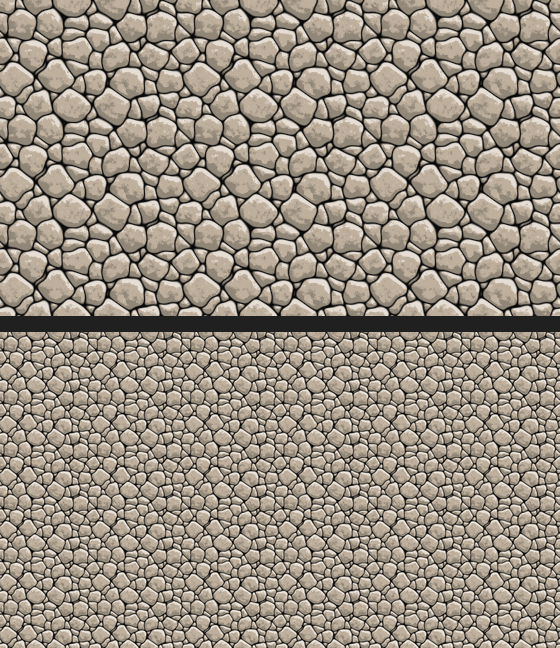
Top: one tile. Bottom: repeated 2 by 2.
Reproduce this texture procedurally as a Shadertoy shader.

```glsl
// Draws a seamless wall of rounded beige field stones with dark joints.
#define REPEATS 3.0
#define CELLS vec2(5.0, 4.0)
#define JITTER 0.44
#define JOINT 0.062
#define ROUNDING 0.036
#define MOTTLE 1.15
#define SEED 5.0
#define LIGHT_DIR vec2(0.35, 0.94)
#define GAP_COLOUR vec3(0.03, 0.03, 0.03)
#define SHADE_COLOUR vec3(0.57, 0.53, 0.47)
#define BODY_COLOUR vec3(0.75, 0.69, 0.62)
#define LIGHT_COLOUR vec3(0.90, 0.87, 0.83)

const float TAU = 6.28319;
const vec2 CELL_SHAPE = vec2(16.0 * CELLS.y / (9.0 * CELLS.x), 1.0);

vec3 hash3(vec2 q) {
    vec3 h = fract(q.xyx * vec3(0.1031, 0.1030, 0.0973));
    h += dot(h, h.yxz + 33.33);
    return fract((h.xxy + h.yzz) * h.zyx);
}

// Soft cellular noise: patches of random tone, wrapping after period cells
float patches(vec2 uv, vec2 period) {
    vec2 p = uv * period, base = floor(p);
    float total = 0.0, weights = 0.0;
    for (int j = -1; j <= 1; j++)
    for (int i = -1; i <= 1; i++) {
        vec2 id = base + vec2(i, j);
        vec3 h = hash3(mod(id, period) + period.y);
        vec2 d = p - id - h.xy;
        float w = exp(-7.0 * dot(d, d));
        total += w * h.z;
        weights += w;
    }
    return total / weights;
}

// Stone centre (xy) and signed squared radius (z); kind 0 is large, 1 and 2
// fill gaps, and a negative radius leaves a gap unfilled
vec3 stoneSite(vec2 id, int kind) {
    vec3 h = hash3(mod(id, CELLS) + 17.0 * float(kind) + SEED);
    vec2 pos = id + vec2(0.5 * mod(id.y, 2.0), 0.0) + (h.xy - 0.5) * JITTER;
    float radius = mix(0.34, 0.70, h.z);
    if (kind > 0) {
        pos += kind == 1 ? vec2(0.5, 0.33) : vec2(0.0, 0.67);
        radius = 0.62 * h.z - 0.16;
    }
    return vec3(pos * CELL_SHAPE, radius * abs(radius));
}

float power(vec2 p, vec3 site) {
    vec2 d = p - site.xy;
    return dot(d, d) - site.z;
}

// Owning stone, rounded distance to its outline and outward direction
void findStone(vec2 p, out vec3 owner, out float edge, out vec2 outward) {
    vec2 base = floor(p / CELL_SHAPE);
    float nearest = 1e5;
    for (int j = -2; j <= 2; j++)
    for (int i = -2; i <= 2; i++)
    for (int kind = 0; kind < 3; kind++) {
        vec3 site = stoneSite(base + vec2(i, j), kind);
        float d = power(p, site);
        if (d < nearest) { nearest = d; owner = site; }
    }
    float sum = 1e-9;
    outward = vec2(0.0);
    for (int j = -2; j <= 2; j++)
    for (int i = -2; i <= 2; i++)
    for (int kind = 0; kind < 3; kind++) {
        vec3 site = stoneSite(base + vec2(i, j), kind);
        vec2 across = site.xy - owner.xy;
        float gap = length(across);
        if (gap < 1e-4) continue;
        float d = (power(p, site) - nearest) / (2.0 * gap);
        float w = exp(-d / ROUNDING);
        sum += w;
        outward += w * across / gap;
    }
    outward /= sum;
    edge = -ROUNDING * log(sum);
}

void mainImage(out vec4 fragColor, in vec2 fragCoord) {
    vec2 uv = fract(fragCoord / iResolution.xy * REPEATS);

    // Wobble the outlines with whole-period sines
    vec2 p = uv * CELLS * CELL_SHAPE;
    p += 0.03 * sin(TAU * (uv.yx * vec2(5.0, 9.0) + uv * vec2(4.0, 3.0)));

    vec3 owner;
    float edge;
    vec2 outward;
    findStone(p, owner, edge, outward);

    // Mottled surface in three sizes
    float coarse = patches(uv, vec2(32.0, 18.0));
    float mottle = 0.45 * coarse + 0.35 * patches(uv, vec2(64.0, 36.0))
                 + 0.2 * patches(uv, vec2(128.0, 72.0)) - 0.5;

    // Lit upper bevels, shaded lower ones
    float bevel = 1.0 - smoothstep(0.10, 0.27, edge + 0.16 * (coarse - 0.5));
    float tone = 0.09 + 0.75 * bevel * dot(outward, LIGHT_DIR)
               + 0.35 * dot(p - owner.xy, LIGHT_DIR) + MOTTLE * mottle;
    vec3 colour = mix(SHADE_COLOUR, BODY_COLOUR, smoothstep(-0.32, 0.14, tone));
    colour = mix(colour, LIGHT_COLOUR, smoothstep(0.34, 0.68, tone));

    // Dark joints
    colour = mix(GAP_COLOUR, colour, smoothstep(-0.012, JOINT, edge));
    fragColor = vec4(colour, 1.0);
}
```
